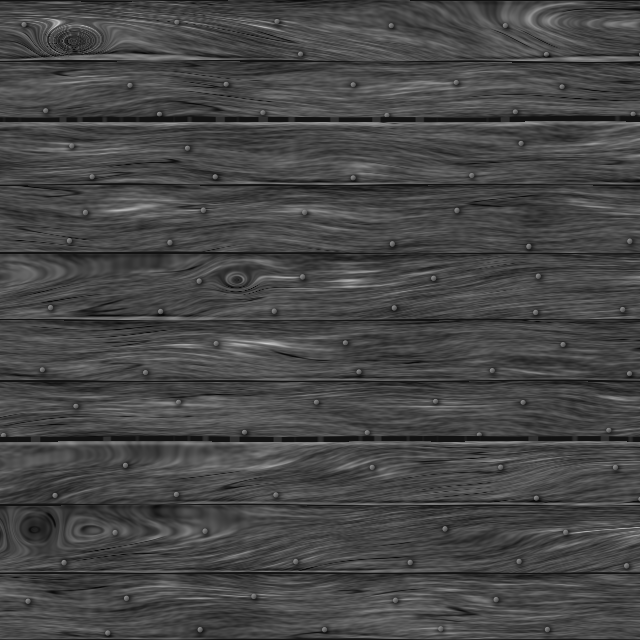
Give the GLSL for this texture, as a WebGL 1 fragment shader.

```glsl
precision highp float;
// Ten weathered grey clapboards with flowing grain, split edges, knots and nails.
uniform vec2 u_resolution;

const float PLANKS = 10.0;
const float TAU = 6.2831853;
const float BASE_GREY = 0.285;
const float GAP_GREY = 0.07;
const float LIP_GREY = 0.5;
const float NAIL_GREY = 0.43;

float hash(vec2 p) {
  vec3 q = fract(p.xyx * vec3(0.1031, 0.1030, 0.0973));
  q += dot(q, q.yzx + 33.33);
  return fract((q.x + q.y) * q.z);
}

float corner(vec2 cell, vec2 offset) {
  float angle = TAU * hash(cell);
  return dot(vec2(cos(angle), sin(angle)), offset);
}

// Gradient noise, about -0.7 to 0.7
float noise(vec2 p) {
  vec2 i = floor(p), f = fract(p), e = vec2(1.0, 0.0);
  vec2 w = f * f * f * (f * (f * 6.0 - 15.0) + 10.0);
  return mix(mix(corner(i, f), corner(i + e, f - e), w.x),
             mix(corner(i + e.yx, f - e.yx), corner(i + 1.0, f - 1.0), w.x), w.y);
}

float bump(float x, float width) {
  return exp(-x * x / (width * width));
}

// Height of the nth seam, counted in planks from the top
float seam(float n, float x) {
  return n - 0.05 + 0.06 * cos(TAU * n / 5.0) + 0.03 * noise(vec2(x * 3.0, n * 7.3));
}

// Wide open joints recur every fifth seam
float openJoint(float n) {
  return step(abs(mod(n, 5.0) - 2.0), 0.1);
}

// Steepness of the grain, positive running down to the right
float grainSlope(float id) {
  float falling = 2.1 * step(abs(id), 0.5);
  float rising = 1.7 * step(abs(id - 7.5), 0.6) + 1.2 * step(abs(id - 4.0), 0.5);
  return falling - rising + 0.3 * (hash(vec2(id, 4.0)) - 0.5);
}

// Grey of the bare wood; v runs from 0 at the plank top to 1 at its foot
float wood(float x, float v, float id) {
  float seed = id * 17.3;
  float slope = grainSlope(id) * smoothstep(0.0, 0.6, v + 0.15);
  float s = v - slope * (x - 0.5) + 0.3 * noise(vec2(x * 4.0 + seed, v * 1.3));

  // Grain bends into rings around one knot on some planks
  vec2 knot = vec2(0.05 + 0.4 * hash(vec2(id, 8.0)), 0.35 + 0.35 * hash(vec2(id, 9.0)));
  vec2 d = vec2((x - knot.x) * 6.0, v - knot.y);
  float near = step(0.5, hash(vec2(id, 12.0))) * exp(-14.0 * dot(d, d));
  s = mix(s, 1.3 * length(d), near);

  float broad = noise(vec2(x * 3.0 + seed, s * 4.0 + seed));
  float strand = noise(vec2(x * 7.0 + seed, s * 13.0 + seed));
  float fibre = noise(vec2(x * 16.0 - seed, s * 27.0 + seed));
  float hair = noise(vec2(x * 70.0 + seed, s * 48.0));
  float grey = BASE_GREY + 0.09 * broad + 0.11 * strand + 0.13 * fibre + 0.09 * hair;

  // Raised pale fibres, strongest on the worn ridge below the lap
  float ridge = bump(v - 0.38 - 0.12 * noise(vec2(x * 2.0, seed)), 0.13);
  float worn = smoothstep(-0.2, 0.4, noise(vec2(x * 3.0 - seed, v * 2.0)));
  grey += ridge * worn * (0.06 + 0.25 * max(strand + fibre, 0.0));
  grey += 0.3 * worn * pow(max(fibre + 0.5 * strand, 0.0), 2.0);
  grey -= 0.03 * smoothstep(0.34, 0.2, v);

  // Hairline checks follow the grain
  float check = abs(noise(vec2(x * 2.5 + seed, s * 5.0 + 40.0)));
  float cracked = smoothstep(0.12, 0.3, noise(vec2(x * 5.0 - seed, v * 2.5 + 9.0)));
  grey -= 0.17 * cracked * smoothstep(0.045, 0.0, check);
  return grey - 0.15 * near * near * near;
}

// Adds one row of nails with a dark stain around each head
float nails(float grey, float x, float v, float id, float row, float px) {
  float u = x * 5.5 + hash(vec2(id, row + 20.0));
  float cell = floor(u);
  vec2 key = vec2(cell + 7.0 * row, id + 31.0);
  vec2 center = vec2(0.5 + 0.35 * (hash(key) - 0.5),
                     0.37 + 0.48 * row + 0.09 * (hash(key + 50.0) - 0.5));
  vec2 d = vec2((u - cell - center.x) * PLANKS / 5.5, v - center.y);
  float present = step(0.12, hash(key + 90.0));
  grey *= 1.0 - 0.6 * present * exp(-dot(d - 0.015, d - 0.015) / 0.005);
  float head = smoothstep(0.04 + px, 0.04 - px, length(d));
  return mix(grey, NAIL_GREY - 2.5 * (d.x + d.y), present * head);
}

void main() {
  vec2 uv = gl_FragCoord.xy / u_resolution;
  float x = uv.x, px = 0.6 * PLANKS / u_resolution.y;
  float t = (1.0 - uv.y) * PLANKS;

  // Plank index and position within it
  float id = floor(t);
  id += step(seam(id + 1.0, x), t) - step(t, seam(id, x));
  float above = t - seam(id, x), below = seam(id + 1.0, x) - t;
  float v = above / (above + below);

  float grey = wood(x, v, id) + 0.07 * noise(uv * 4.0 + 3.0);
  for (int row = 0; row < 2; row++) grey = nails(grey, x, v, id, float(row), px);

  // Pale splintered lip along the foot, with a dark split above it
  float lip = 0.035 + 0.16 * max(noise(vec2(x * 2.6 + id * 5.7, id)) - 0.08, 0.0);
  float lit = smoothstep(-0.25, 0.3, noise(vec2(x * 3.0, id * 3.7 + 0.5)));
  float fray = 0.25 * noise(vec2(x * 35.0, v * 22.0 + id));
  grey -= 0.14 * lit * bump(below - lip - 0.035, 0.025);
  grey = mix(grey, LIP_GREY + fray, 0.75 * lit * smoothstep(lip + 0.03, lip, below));

  // Worn top edge under open joints, soft shade under the others
  float openAbove = openJoint(id);
  grey += mix(-0.06, 0.2, openAbove) * bump(above - 0.025, 0.035);

  // Seam shadow, with battens showing through the open joints
  float open = openJoint(id + 1.0);
  float width = 0.022 + 0.055 * open + 0.025 * noise(vec2(x * 6.0, id * 2.9));
  float batten = open * smoothstep(0.1, 0.25, noise(vec2(x * 45.0, id)));
  grey = mix(grey, GAP_GREY + 0.12 * batten, smoothstep(width + px, width - px, below));

  gl_FragColor = vec4(vec3(clamp(grey, 0.04, 0.8)), 1.0);
}
```
